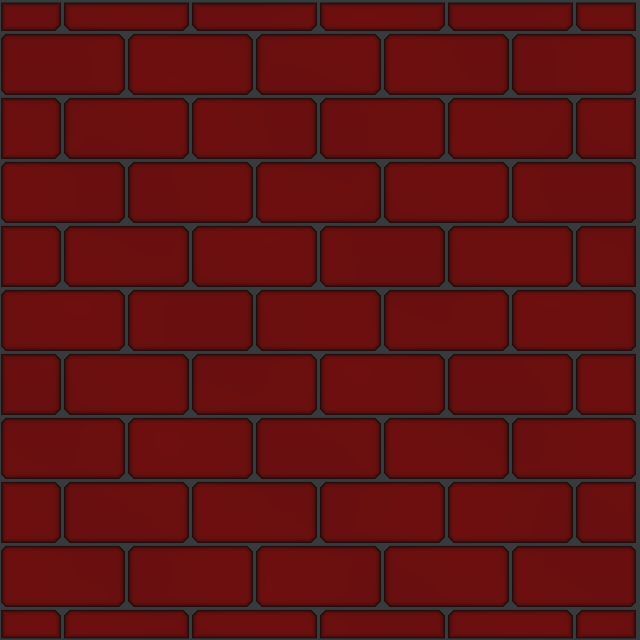
A WebGL 1 fragment shader for this pattern:

```glsl
precision highp float;
// Dark red running-bond brick wall with shaded edges and thin grey mortar.

uniform vec2 u_resolution;

float boxDistance(vec2 p, vec2 halfSize, float radius) {
  vec2 q = abs(p) - halfSize + radius;
  return length(max(q, 0.0)) + min(max(q.x, q.y), 0.0) - radius;
}

// Signed distance to the bricks, in course heights; negative inside.
float brickDistance(vec2 wall) {
  float course = floor(wall.y + 0.506);
  float stagger = 0.5 * mod(course + 1.0, 2.0);
  float along = fract(wall.x * 0.5 + 0.012 + stagger) - 0.5;
  vec2 p = vec2(along * 2.0, wall.y - course + 0.006);
  float box = boxDistance(p, vec2(0.975, 0.478), 0.1);
  // Clipped corners widen the mortar where joints meet.
  float clip = (abs(p.x) + abs(p.y) - 1.365) * 0.7071;
  return max(box, clip);
}

// Signed distance to the area left inside the narrow mortar border.
float borderDistance(vec2 wall) {
  vec2 low = vec2(0.02, 0.025) - wall;
  vec2 high = wall - vec2(9.935, 9.96);
  return max(max(low.x, low.y), max(high.x, high.y));
}

void main() {
  // Ten courses high and five bricks wide.
  vec2 wall = gl_FragCoord.xy / u_resolution * 10.0;
  float pixel = 10.0 / min(u_resolution.x, u_resolution.y);
  float d = max(brickDistance(wall), borderDistance(wall));

  // Brick face, fading to near black at its rim, with a faint slanted sheen.
  float face = 1.0 - exp(-pow(max(-d, 0.0) / 0.033, 1.2));
  float sheen = 0.008 * sin(wall.x * 1.7 + wall.y * 1.1)
              + 0.004 * sin(wall.x * 0.9 - wall.y * 2.3);
  vec3 brick = mix(vec3(0.085, 0.045, 0.045), vec3(0.422 + sheen, 0.059, 0.059), face);

  vec3 mortar = vec3(0.22, 0.23, 0.23);
  float coverage = smoothstep(0.5 * pixel, -0.5 * pixel, d);
  gl_FragColor = vec4(mix(mortar, brick, coverage), 1.0);
}
```
